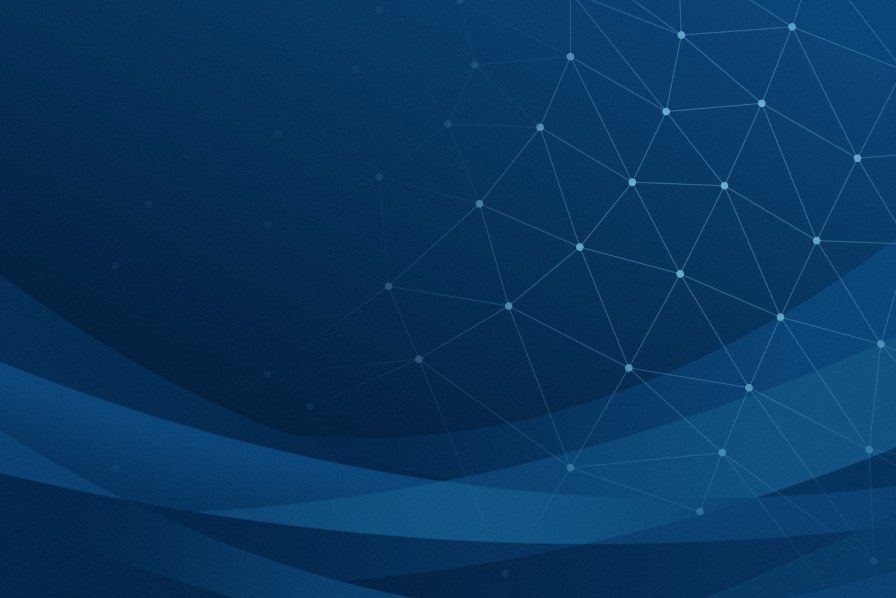
This background is drawn by a Shadertoy shader. Its source:

```glsl
const vec3 NIGHT = vec3(0.008, 0.105, 0.215);
const vec3 NAVY  = vec3(0.015, 0.155, 0.30);
const vec3 DEEP  = vec3(0.025, 0.20, 0.37);
const vec3 BLUE  = vec3(0.04, 0.255, 0.44);
const vec3 AZURE = vec3(0.065, 0.32, 0.50);
const vec3 LINE_COLOR = vec3(0.42, 0.70, 0.83);
const vec3 NODE_COLOR = vec3(0.46, 0.76, 0.88);

float hash(vec2 p) {
    vec3 q = fract(vec3(p.xyx) * 0.1031);
    q += dot(q, q.yzx + 33.33);
    return fract((q.x + q.y) * q.z);
}

float parabola(float x, vec3 k) {
    return k.x + x * (k.y + x * k.z);
}

// Coverage of the area below a parabola
float below(vec2 p, vec3 k, float aa) {
    return smoothstep(-aa, aa, parabola(p.x, k) - p.y);
}

float segmentDistance(vec2 p, vec2 a, vec2 b) {
    vec2 ab = b - a;
    vec2 ap = p - a;
    return length(ap - ab * clamp(dot(ap, ab) / dot(ab, ab), 0.0, 1.0));
}

// Bent lattice; odd and even columns are offset
vec2 latticeNode(float i, float j) {
    float side = 1.0 - 2.0 * mod(abs(i), 2.0);
    float x = parabola(j, vec3(542.0 + 79.0 * i, 2.0 * i - 37.0, 5.0 * i - 8.0));
    float y = parabola(j, vec3(145.0 + 25.0 * i + 11.0 * side,
                               63.0 + 5.0 * i - 5.0 * side, -2.5 * side));
    return vec2(x, 512.0 - y) / 512.0;
}

float networkFade(vec2 p) {
    return 1.0 - smoothstep(0.12, 0.80, distance(p, vec2(1.18, 0.70)));
}

vec3 drawNetwork(vec3 color, vec2 p, float aa) {
    float lines = 0.0;
    float nodes = 0.0;
    for (int i = -3; i <= 3; i++) {
        float u = float(i);
        float columnFade = smoothstep(-2.7, -0.4, u);
        for (int j = -3; j <= 4; j++) {
            float v = float(j);
            vec2 a = latticeNode(u, v);
            float disc = 1.0 - smoothstep(0.0064 - aa * 0.5, 0.0064 + aa * 0.5, distance(p, a));
            nodes = max(nodes, disc * (0.05 + 0.75 * networkFade(a) * columnFade));
            if (j == 4) continue;
            float d = segmentDistance(p, a, latticeNode(u + 1.0, v));
            d = min(d, segmentDistance(p, a, latticeNode(u, v + 1.0)));
            d = min(d, segmentDistance(p, a, latticeNode(u + 1.0, v + 1.0)));
            float stroke = 1.0 - smoothstep(0.0, 0.0003 + aa, d);
            lines = max(lines, stroke * (0.1 + 0.9 * columnFade));
        }
    }
    color = mix(color, LINE_COLOR, lines * (0.02 + 0.36 * networkFade(p)));
    return mix(color, NODE_COLOR, nodes);
}

vec3 drawRibbons(vec3 color, vec2 p, float aa) {
    // Edges that fall from the left, then edges that rise to the right
    float farLeft    = below(p, vec3(0.541, -0.733, 0.371), aa);
    float broadLeft  = below(p, vec3(0.395, -0.398, 0.173), aa);
    float nearLeft   = below(p, vec3(0.281, -0.620, 0.309), aa);
    float floorEdge  = below(p, vec3(0.209, -0.238, 0.119), aa);
    float cornerLeft = below(p, vec3(0.130, -0.360, 0.070), aa);
    float farRight   = below(p, vec3(0.421, -0.506, 0.417), aa);
    float broadRight = below(p, vec3(0.144, -0.054, 0.166), aa);
    float underRight = below(p, vec3(0.035, -0.109, 0.169), aa);
    float cornerRight = below(p, vec3(-0.36, 0.20, 0.089), aa);
    float toRight = smoothstep(0.5, 1.5, p.x);

    // Rear ribbons
    color = mix(color, mix(NAVY, BLUE * 1.08, toRight), farRight);
    color = mix(color, mix(DEEP * 0.9, NAVY, smoothstep(0.0, 0.7, p.x)), farLeft);

    // Broad crossing ribbons
    color = mix(color, mix(BLUE, AZURE, smoothstep(0.75, 1.4, p.x)), broadRight);
    color = mix(color, DEEP, underRight);
    float depth = parabola(p.x, vec3(0.395, -0.398, 0.173)) - p.y;
    vec3 leftColor = mix(BLUE * 1.06, DEEP, smoothstep(0.0, 0.16, depth));
    color = mix(color, mix(leftColor, BLUE, toRight), broadLeft);
    float crossing = broadLeft * broadRight * (1.0 - underRight);
    float shine = exp(-pow((p.x - 0.80) / 0.36, 2.0));
    color = mix(color, mix(BLUE, AZURE * 1.03, shine), crossing);

    // Dark floor and corners
    color = mix(color, mix(NAVY, DEEP, smoothstep(0.35, 0.9, p.x)), floorEdge);
    color = mix(color, mix(NAVY * 0.9, DEEP, toRight), floorEdge * underRight);
    color = mix(color, BLUE * 0.95, cornerRight * 0.7);
    vec3 nearColor = mix(BLUE, mix(NAVY, BLUE, smoothstep(0.1, 0.65, p.x)), floorEdge);
    color = mix(color, nearColor, nearLeft);
    return mix(color, NAVY * 0.95, cornerLeft * 0.8);
}

void mainImage(out vec4 fragColor, in vec2 fragCoord) {
    vec2 p = fragCoord / iResolution.xy * vec2(1.5, 1.0);
    float aa = 1.0 / iResolution.y;

    // Backdrop glow toward the upper right
    float light = clamp(0.38 * p.x + 0.75 * p.y - 0.25, 0.0, 1.0);
    vec3 color = mix(NIGHT, BLUE * 1.06, light);

    color = drawRibbons(color, p, aa);
    color = drawNetwork(color, p, aa);

    // Fine grain
    color += (hash(floor(p * 512.0)) - 0.5) * 0.016;
    fragColor = vec4(clamp(color, 0.0, 1.0), 1.0);
}
```
